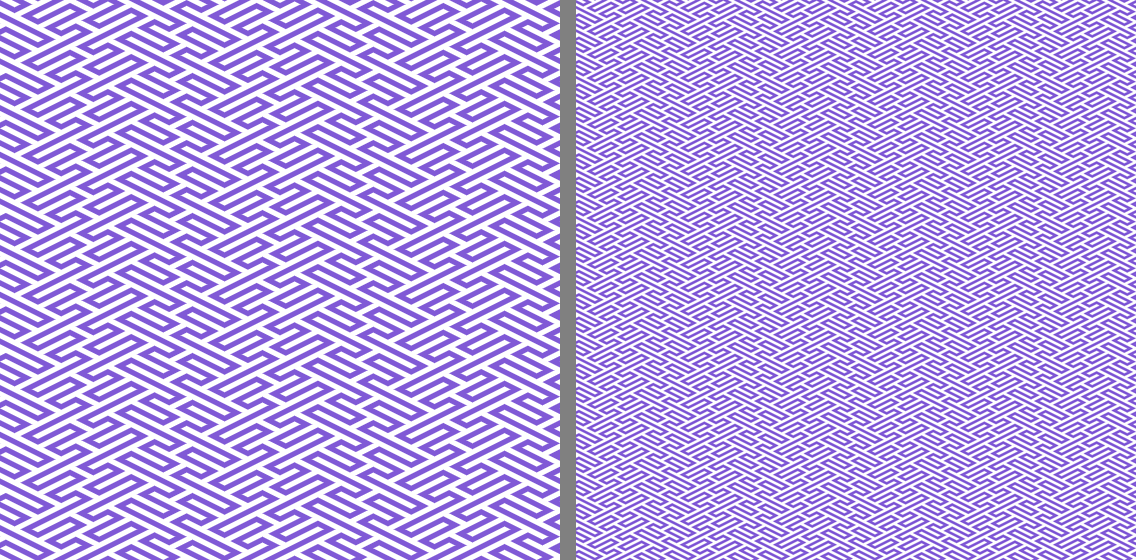
Left: one tile. Right: repeated 2 by 2.
Give the GLSL for this pattern, as a Shadertoy shader.

```glsl
// Slanted key fret: interlocking meanders in chevron columns, violet on white.

const vec2 REPEATS = vec2(3.0, 12.0);      // repeats across and down
const vec2 CELL = vec2(32.0, 8.0);         // one repeat, in stroke units
const float SLANT_SCALE = 1.118034;        // gradient length of the slanted axes
const vec3 PAPER = vec3(1.0);
const vec3 INK = vec3(0.50, 0.35, 0.84);

// Box from corner lo to corner hi, measured along the slanted axes.
float box(vec2 p, vec2 lo, vec2 hi) {
    vec2 d = abs(p - 0.5 * (lo + hi)) - 0.5 * (hi - lo);
    return max(d.x, d.y);
}

// Arm running along the stroke from the common left end.
float arm(vec2 p, float row, float len) {
    return box(p, vec2(0.0, row), vec2(len, row + 1.0));
}

// Turn joining two neighbouring arms.
float turn(vec2 p, float left, float row) {
    return box(p, vec2(left, row), vec2(left + 1.0, row + 3.0));
}

// One period of the meander: four arms and the four turns between them.
float meander(vec2 p) {
    float arms = min(min(arm(p, 0.0, 11.5), arm(p, 2.0, 6.5)),
                     min(arm(p, 4.0, 6.5), arm(p, 6.0, 3.5)));
    float turns = min(min(turn(p, 0.0, 0.0), turn(p, 5.5, 2.0)),
                      min(turn(p, 0.0, 4.0), turn(p, 10.5, -2.0)));
    return min(arms, turns);
}

// Endless meander: a step of one cell down shifts both slanted axes.
float chain(vec2 p) {
    float step0 = floor(p.y / CELL.y);
    float d = 1e3;
    for (int i = 0; i < 2; i++) {
        float k = CELL.y * (step0 + float(i));
        vec2 q = p + vec2(k, -k);
        q.x = mod(q.x + 10.0, CELL.x) - 10.0;
        d = min(d, meander(q));
    }
    return d;
}

// Rising column: a meander and its half-turn partner.
float column(vec2 p) {
    vec2 slanted = vec2(0.5 * p.x - p.y + 9.0, 0.5 * p.x + p.y - 12.5);
    return min(chain(slanted), chain(vec2(19.0, 3.0) - slanted));
}

// Rising columns plus falling ones, made by a glide reflection.
float fret(vec2 p) {
    return min(column(p), column(vec2(13.0 - p.x, p.y + 0.5 * CELL.y)));
}

void mainImage(out vec4 fragColor, in vec2 fragCoord) {
    vec2 units = REPEATS * CELL;
    vec2 p = fragCoord / iResolution.xy * units;
    float pixel = units.y / iResolution.y;

    // The fret is laid out from the top downwards.
    float d = fret(vec2(p.x, units.y - p.y)) / SLANT_SCALE;
    float cover = clamp(0.5 - d / pixel, 0.0, 1.0);
    fragColor = vec4(mix(PAPER, INK, cover), 1.0);
}
```
